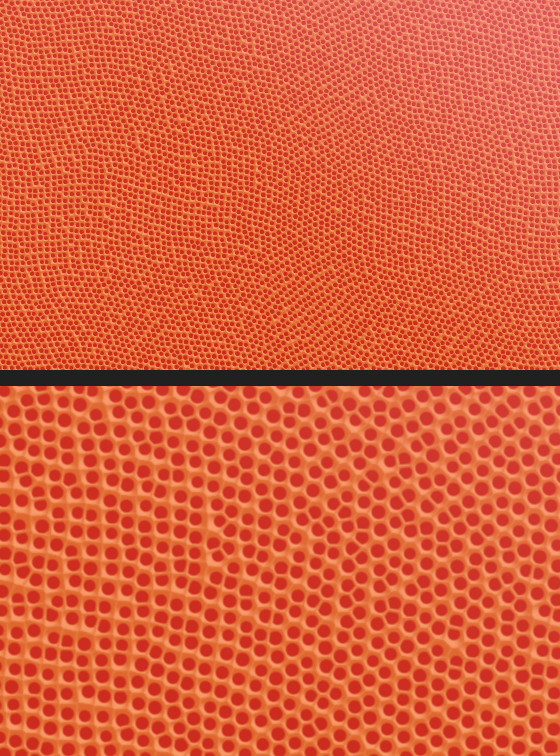
Top, the full canvas; bottom, a detail of the centre.
This texture is drawn by a Shadertoy shader. Its source:

```glsl
// Pebbled orange leather: small round red dots in a net of lit orange ridges.
// Cellular noise on a jittered, relaxed and turned hexagonal grid, bent by layered
// sines, gives the dots; a side light tints the ridges, a pink sheen the corner.

const float DENSITY = 58.0;        // dot pitches per canvas height
const float ROW_STEP = 0.8660254;  // row distance of a hexagonal grid
const float JITTER = 0.66;         // random shift of each dot, in pitches
const float RELAX = 0.30;          // push between neighbouring dots
const float GRID_TURN = 0.26;      // base direction of the rows, in radians
const float DOT_RADIUS = 0.335;    // mean dot radius, in pitches
const float RADIUS_SPREAD = 0.06;  // random change of the radius
const float RIDGE_GAP = 0.09;      // least half width of a ridge
const float SOFTNESS = 0.08;       // blur of the dot edge
const float SHEEN_STRENGTH = 0.27;
const vec2 LIGHT_SIDE = vec2(-0.6, -0.8);

const vec3 DOT_RED = vec3(0.80, 0.17, 0.11);
const vec3 RIDGE_ORANGE = vec3(0.87, 0.40, 0.17);
const vec3 RIDGE_LIT = vec3(0.97, 0.60, 0.40);
const vec3 SHEEN_PINK = vec3(1.00, 0.68, 0.86);

vec3 hash3(vec2 cell) {
    vec3 p = fract(vec3(cell.xyx) * vec3(0.1031, 0.1030, 0.0973));
    p += dot(p, p.yxz + 33.33);
    return fract((p.xxy + p.yzz) * p.zyx);
}

// Random values of a grid point, keyed by its half column and row.
vec3 pointSeed(vec2 site) {
    return hash3(floor(site * vec2(2.0, 1.0 / ROW_STEP) + 0.5) + 371.0);
}

vec2 jittered(vec2 site) {
    return site + JITTER * (pointSeed(site).xy - 0.5);
}

// One relaxation step: the six neighbours push or pull to an even pitch.
vec2 relaxed(vec2 site) {
    vec2 centre = jittered(site);
    vec2 push = vec2(0.0);
    for (int k = 0; k < 6; k++) {
        float angle = float(k) * 1.0471976;
        vec2 away = centre - jittered(site + vec2(cos(angle), sin(angle)));
        float range = max(length(away), 0.05);
        push += away / range * (1.0 - range);
    }
    return centre + RELAX * push;
}

// Turned grid with shearing waves that hardly change the dot density.
vec2 bendRows(vec2 p) {
    p += 0.045 * sin(4.6 * p.yx + vec2(0.7, 2.1));
    p += 0.012 * sin(13.0 * p.yx + vec2(4.0, 1.3));
    float c = cos(GRID_TURN), s = sin(GRID_TURN);
    return mat2(c, s, -s, c) * p;
}

// Slope of the bend, used to keep the dots round.
mat2 bendSlope(vec2 p) {
    const float STEP = 0.002;
    vec2 here = bendRows(p);
    vec2 alongX = (bendRows(p + vec2(STEP, 0.0)) - here) / STEP;
    vec2 alongY = (bendRows(p + vec2(0.0, STEP)) - here) / STEP;
    return mat2(alongX, alongY);
}

// Returns offset from the nearest dot centre (xy), its signed inner
// distance (z) and the distance to the cell border (w).
vec4 nearestDot(vec2 q, mat2 unbend) {
    float first = 9.0, second = 9.0, tone = 0.0;
    vec2 offset = vec2(0.0);
    float baseRow = floor(q.y / ROW_STEP + 0.5);
    for (int j = -2; j <= 2; j++) {
        float row = baseRow + float(j);
        float shift = 0.5 * mod(row, 2.0);
        float baseColumn = floor(q.x - shift + 0.5);
        for (int i = -2; i <= 2; i++) {
            vec2 site = vec2(baseColumn + float(i) + shift, row * ROW_STEP);
            vec2 d = unbend * (q - relaxed(site));
            float range = length(d);
            if (range < first) {
                second = first;
                first = range;
                offset = d;
                tone = pointSeed(site).z;
            } else {
                second = min(second, range);
            }
        }
    }
    float border = 0.5 * (second - first);
    float radius = DOT_RADIUS + RADIUS_SPREAD * (tone - 0.5);
    return vec4(offset, min(radius - first, border - RIDGE_GAP), border);
}

void mainImage(out vec4 fragColor, in vec2 fragCoord) {
    vec2 uv = fragCoord / iResolution.xy;
    vec2 p = fragCoord / iResolution.y;

    // Dots with smoothed edges
    vec4 dotInfo = nearestDot(bendRows(p) * DENSITY, inverse(bendSlope(p)));
    float edge = max(SOFTNESS, 0.47 * DENSITY / iResolution.y);
    float dotMask = smoothstep(-edge, edge, dotInfo.z);

    // Ridges, brighter beside each dot on the lit side, even at the crest
    float facing = dot(dotInfo.xy, LIGHT_SIDE) / max(length(dotInfo.xy), 0.001);
    float lit = smoothstep(-0.2, 0.9, facing);
    lit = mix(0.35, lit, smoothstep(-0.05, 0.12, dotInfo.w));
    vec3 color = mix(mix(RIDGE_ORANGE, RIDGE_LIT, lit), DOT_RED, dotMask);

    // Broad sheen from the upper right, a faint one at the upper left
    float corner = smoothstep(0.55, 1.28, 0.7 * uv.x + 0.6 * uv.y);
    float leftSide = uv.y * (1.0 - smoothstep(0.0, 0.35, uv.x));
    float sheen = SHEEN_STRENGTH * corner + 0.05 * uv.y * uv.y + 0.05 * leftSide;
    color = mix(color, SHEEN_PINK, sheen);

    fragColor = vec4(clamp(color, 0.0, 1.0), 1.0);
}
```
